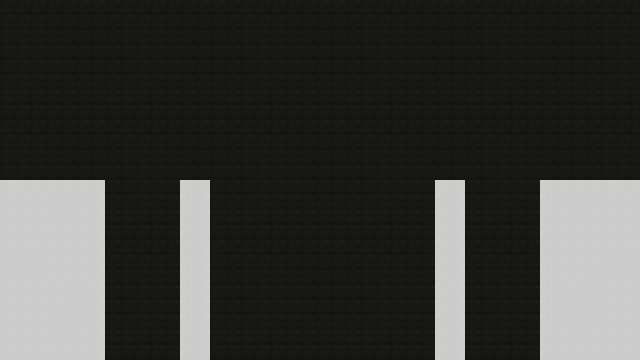
Give the GLSL for this background, as a Shadertoy shader.

```glsl
// Four pale panels rising to mid-height against a near-black woven cloth.
// One cloth tile is the unit of length (24 tiles per canvas height); panels are
// folded distance functions, and the cloth is a repeating hashed thread grid.

float hash(vec2 cell) {
    return fract(sin(dot(cell, vec2(127.1, 311.7))) * 437.58);
}

// Thread relief in about -1..1, identical in every tile.
float weave(vec2 p) {
    vec2 tile = fract(p);
    float upright = hash(floor(tile * vec2(6.0, 3.0))) - 0.5;
    float crossing = hash(floor(tile * vec2(3.0, 6.0)) + 19.0) - 0.5;
    float ripple = sin(tile.x * 12.566) * sin(tile.y * 18.85);
    return 0.8 * upright + 0.6 * crossing + 0.2 * ripple;
}

// Positive inside the panels, which mirror about x = 21.5.
float panels(vec2 p) {
    float side = abs(p.x - 21.5);
    float wide = side - 14.5;
    float slender = 1.0 - abs(side - 8.5);
    return min(max(wide, slender), 12.0 - p.y);
}

void mainImage(out vec4 fragColor, in vec2 fragCoord) {
    float pixel = 24.0 / iResolution.y;
    vec2 p = fragCoord * pixel;
    vec2 tile = fract(p);
    float relief = weave(p);

    // Dark cloth with a fine seam along each row of tiles
    float seam = 1.0 - smoothstep(0.05, 0.17, abs(tile.y - 0.08));
    vec3 cloth = vec3(0.092, 0.092, 0.085) + 0.018 * relief - 0.012 * seam;

    // Pale panels with faint pinholes and a slight green cast near the rim
    float inside = panels(p);
    float pinhole = 1.0 - smoothstep(0.03, 0.13, length(tile - vec2(0.5, 0.12)));
    float rim = 1.0 - smoothstep(0.1, 0.7, inside);
    vec3 paper = mix(vec3(0.80), vec3(0.80, 0.81, 0.785), rim);
    paper += 0.006 * relief - 0.02 * pinhole;

    float coverage = clamp(inside / pixel + 0.5, 0.0, 1.0);
    fragColor = vec4(mix(cloth, paper, coverage), 1.0);
}
```
